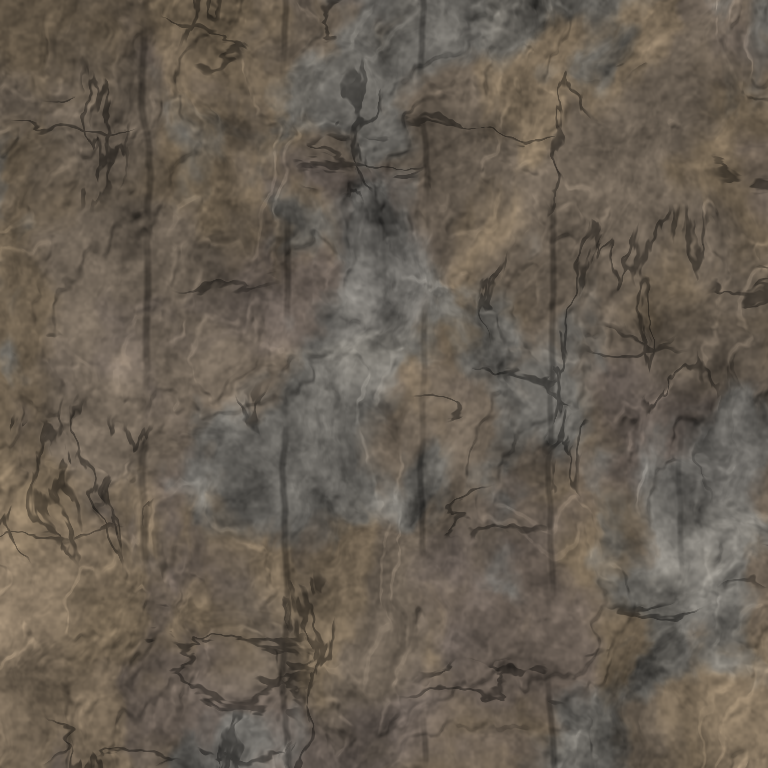
Write a three.js fragment shader that draws this texture.

```glsl
// Weathered brown-grey rock wall with worn columns, ledges, mineral patches and cracks.
varying vec2 vUv;

const vec3 ROCK = vec3(0.390, 0.350, 0.305);
const vec3 TAN = vec3(0.475, 0.415, 0.335);
const vec3 EARTH = vec3(0.365, 0.315, 0.245);
const vec3 SLATE = vec3(0.375, 0.370, 0.355);
const vec3 MAUVE = vec3(0.365, 0.330, 0.315);
const float COLUMNS = 5.6;
const float BROAD_CONTRAST = 0.50;
const float MOTTLE_CONTRAST = 0.55;
const float GRAIN_CONTRAST = 0.17;
const float COLUMN_CONTRAST = 0.22;
const float RELIEF = 1.9;
const float CRACK_DEPTH = 0.36;
const vec2 LIGHT_STEP = vec2(-0.0025, 0.0050);

float hash(vec2 p) {
  vec3 q = fract(p.xyx * 0.1031);
  q += dot(q, q.yzx + 33.33);
  return fract((q.x + q.y) * q.z);
}

float noise(vec2 p) {
  vec2 i = floor(p);
  vec2 f = fract(p);
  f = f * f * f * (f * (f * 6.0 - 15.0) + 10.0);
  float low = mix(hash(i), hash(i + vec2(1.0, 0.0)), f.x);
  float high = mix(hash(i + vec2(0.0, 1.0)), hash(i + 1.0), f.x);
  return mix(low, high, f.y);
}

float fbm(vec2 p) {
  float sum = 0.0;
  float amp = 0.516;
  for (int i = 0; i < 5; i++) {
    sum += amp * noise(p);
    p = mat2(0.8, 0.6, -0.6, 0.8) * p * 2.03 + 17.3;
    amp *= 0.5;
  }
  return sum;
}

// Rough surface with stepped ledges where flakes have broken away
float height(vec2 p) {
  float rough = fbm(p * vec2(11.0, 9.0) + 40.0);
  float flakes = fbm(p * vec2(7.0, 5.0) + 71.0);
  float ledges = smoothstep(0.40, 0.44, flakes) + smoothstep(0.54, 0.58, flakes);
  return rough + 0.17 * ledges;
}

// Thin broken lines along one contour of a noise field
float cracks(vec2 p, float width, float cover) {
  float line = 1.0 - smoothstep(width * 0.3, width, abs(fbm(p) - 0.5));
  float gaps = smoothstep(cover, cover + 0.12, noise(p * 0.9 + 53.0));
  return line * gaps;
}

// x: tone of the column, y: dark seam at its edge
vec2 columns(vec2 p) {
  float u = p.x * COLUMNS + 0.35 * (noise(vec2(p.x * 4.0, 3.0)) - 0.5);
  u += 0.10 * (fbm(vec2(p.y * 9.0, 8.0)) - 0.5);
  float id = floor(u);
  float f = fract(u);
  float here = noise(vec2(id * 7.0 + 0.5, p.y * 3.5));
  float next = noise(vec2(id * 7.0 + 7.5, p.y * 3.5));
  float tone = mix(here, next, smoothstep(0.95, 1.0, f)) - 0.5;
  float edge = 1.0 - smoothstep(0.008, 0.035, min(f, 1.0 - f));
  float broken = smoothstep(0.46, 0.66, fbm(vec2(floor(u + 0.5) * 5.0, p.y * 6.0)));
  return vec2(tone, edge * broken);
}

void main() {
  vec2 p = vUv;
  vec2 warp = vec2(fbm(p * 8.0 + 3.0), fbm(p * 8.0 + 29.0)) - 0.5;
  vec2 q = p + 0.07 * warp;

  // Mineral patches
  float tan_ = smoothstep(0.53, 0.68, fbm(q * vec2(7.5, 4.2) + 11.0));
  float earth = smoothstep(0.46, 0.66, fbm(q * 5.0 + 23.0));
  float slate = smoothstep(0.54, 0.68, fbm(q * vec2(6.5, 5.0) + 37.0));
  float mauve = smoothstep(0.48, 0.66, fbm(q * 4.5 + 59.0));
  vec3 color = mix(ROCK, EARTH, 0.60 * earth);
  color = mix(color, MAUVE, 0.60 * mauve);
  color = mix(color, TAN, 0.75 * tan_);
  color = mix(color, SLATE, 0.85 * slate);

  // Light and dark mottling, stronger in the slate
  float mottle = fbm(q * vec2(22.0, 17.0) + 83.0) - 0.5;
  float tone = BROAD_CONTRAST * (fbm(q * 4.0 + 97.0) - 0.5);
  tone += MOTTLE_CONTRAST * mottle * (1.0 + 0.9 * slate);
  tone += GRAIN_CONTRAST * (noise(p * vec2(105.0, 125.0)) - 0.5);
  tone += GRAIN_CONTRAST * 0.6 * (noise(p * vec2(210.0, 190.0)) - 0.5);

  // Columns and slanting light
  vec2 column = columns(p);
  tone += COLUMN_CONTRAST * column.x;
  float slope = height(q) - height(q + LIGHT_STEP);
  tone += clamp(RELIEF * slope, -0.26, 0.22);

  // Cracks lying flat, cracks running down, and seams
  float flat_ = cracks(q * vec2(6.0, 15.0) + 5.0, 0.030, 0.57);
  float upright = cracks(q * vec2(16.0, 5.0) + 67.0, 0.028, 0.60);
  float dark = max(max(flat_, upright), 0.75 * column.y);
  color *= (1.0 + tone) * (1.0 - CRACK_DEPTH * dark);

  gl_FragColor = vec4(clamp(color, 0.0, 1.0), 1.0);
}
```
